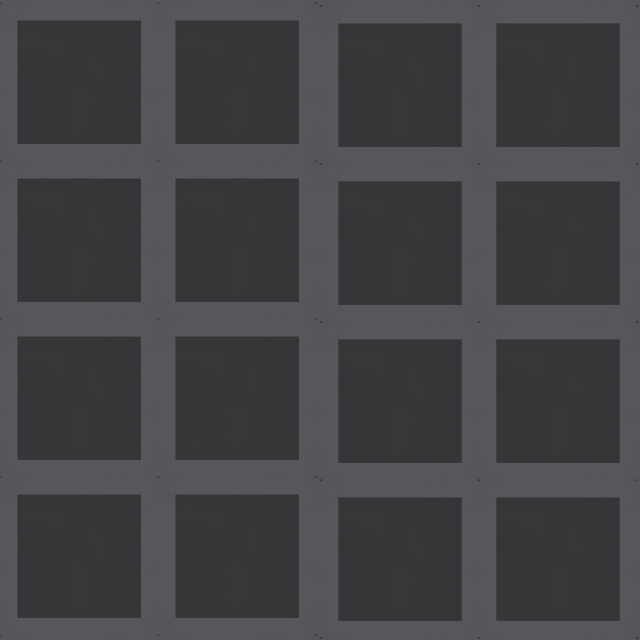
Write a Shadertoy shader that draws this pattern.

```glsl
// Dark square panels set in a paler grey grid, four across and four down.
// The left and right halves are two slightly offset grids; each cell repeats
// the same faint wrapped-noise smudges and has small specks at its corners.

const float PITCH = 0.24688;                      // cell spacing
const float HALF_SIDE = 0.0964;                   // half the width of a square
const float SEAM_X = 0.4975;                      // where the two grids meet
const vec2 LEFT_ORIGIN = vec2(0.0003, 0.0075);    // lower-left cell corners
const vec2 RIGHT_ORIGIN = vec2(0.5016, 0.0029);
const vec3 FRAME_COLOR = vec3(0.336, 0.343, 0.354);
const vec3 SQUARE_COLOR = vec3(0.207, 0.212, 0.218);
const vec3 SPECK_COLOR = vec3(0.17, 0.17, 0.18);
const float SPECK_RADIUS = 0.0013;
const float SMUDGE_FRAME = 0.045;                 // contrast of the wear
const float SMUDGE_SQUARE = 0.075;

float hash(vec2 p) {
    return fract(sin(dot(p, vec2(127.1, 311.7))) * 43758.5453);
}

// Value noise whose lattice wraps after the given period
float wrappedNoise(vec2 p, float period) {
    vec2 i = floor(p);
    vec2 f = fract(p);
    f = f * f * (3.0 - 2.0 * f);
    vec2 a = mod(i, period);
    vec2 b = mod(i + 1.0, period);
    return mix(mix(hash(a), hash(vec2(b.x, a.y)), f.x),
               mix(hash(vec2(a.x, b.y)), hash(b), f.x), f.y);
}

// Layered noise over one cell, centred on zero
float smudges(vec2 cell) {
    float sum = 0.0;
    float weight = 0.5;
    float period = 4.0;
    for (int octave = 0; octave < 5; octave++) {
        sum += weight * (wrappedNoise(cell * period, period) - 0.5);
        weight *= 0.58;
        period *= 2.0;
    }
    return sum;
}

float squareDistance(vec2 p, float halfSide) {
    vec2 d = abs(p) - halfSide;
    return length(max(d, 0.0)) + min(max(d.x, d.y), 0.0);
}

float cover(float dist, float pixel) {
    return 1.0 - smoothstep(-0.6 * pixel, 0.6 * pixel, dist);
}

void mainImage(out vec4 fragColor, in vec2 fragCoord) {
    vec2 uv = fragCoord / iResolution.xy;
    float pixel = 1.0 / min(iResolution.x, iResolution.y);

    // Cell coordinates within the grid on this side of the seam
    vec2 origin = uv.x < SEAM_X ? LEFT_ORIGIN : RIGHT_ORIGIN;
    vec2 cell = fract((uv - origin) / PITCH);
    vec2 fromCentre = (cell - 0.5) * PITCH;

    // Frame and square, each with its own strength of wear
    float wear = smudges(cell);
    float square = cover(squareDistance(fromCentre, HALF_SIDE), pixel);
    vec3 frameColor = FRAME_COLOR * (1.0 + SMUDGE_FRAME * wear);
    vec3 squareColor = SQUARE_COLOR * (1.0 + SMUDGE_SQUARE * wear);
    vec3 color = mix(frameColor, squareColor, square);

    // Specks at the cell corners
    vec2 fromCorner = (fract(cell + 0.5) - 0.5) * PITCH;
    float speck = cover(length(fromCorner) - SPECK_RADIUS, pixel);
    color = mix(color, SPECK_COLOR, 0.8 * speck);

    // Faint scratch joining the specks across the seam
    vec2 fromSeam = vec2(uv.x - SEAM_X,
        fract((uv.y - 0.5 * (LEFT_ORIGIN.y + RIGHT_ORIGIN.y)) / PITCH + 0.5) - 0.5);
    fromSeam.y *= PITCH;
    float scratch = cover(length(fromSeam * vec2(1.6, 0.8)) - 0.0008, pixel);
    color = mix(color, SPECK_COLOR, 0.4 * scratch);

    fragColor = vec4(color, 1.0);
}
```
